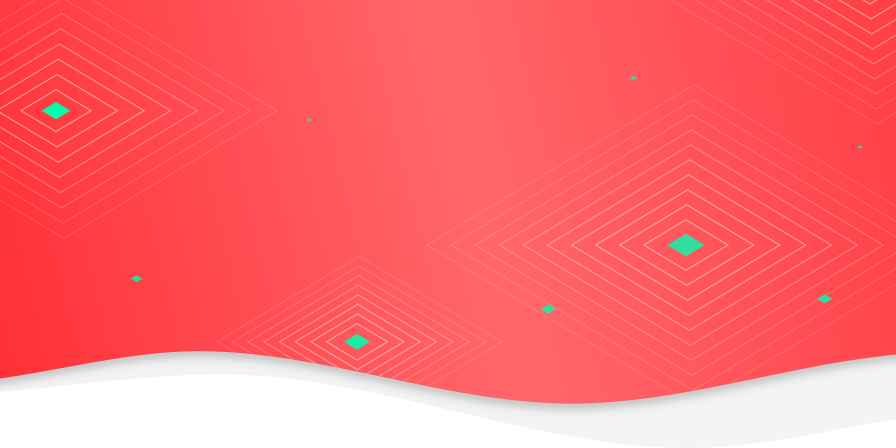
A WebGL 2 fragment shader for this background:

```glsl
#version 300 es
precision highp float;
// A coral backdrop with nested rhombus outlines around mint gems, above a white wave.
// Rhombi use a distance function and ring loops; wave edges are chained smoothsteps.
// Coordinates are in canvas heights: x runs from 0 to 2, y from 0 to 1.

#define RHOMBUS_RATIO 0.6
#define LINE_HALF 0.0013
#define INNER_OPACITY 0.55
#define OUTER_OPACITY 0.15
#define GRADIENT_TILT 0.24
#define SHADOW_LENGTH 0.018
#define SHADOW_STRENGTH 0.17

uniform vec2 u_resolution;
out vec4 fragColor;

const vec3 CORAL_LEFT = vec3(1.0, 0.19, 0.215);
const vec3 CORAL_MID = vec3(1.0, 0.405, 0.42);
const vec3 CORAL_RIGHT = vec3(1.0, 0.245, 0.27);
const vec3 RING_TINT = vec3(1.0, 0.88, 0.84);
const vec3 MINT = vec3(0.0, 1.0, 0.68);
const vec3 PALE_GRAY = vec3(0.955);

// Small gems: centre and half width
const vec3 GEMS[6] = vec3[6](
    vec3(0.690, 0.732, 0.006), vec3(1.414, 0.826, 0.008),
    vec3(1.919, 0.672, 0.006), vec3(0.305, 0.378, 0.013),
    vec3(1.224, 0.310, 0.017), vec3(1.841, 0.333, 0.017));

float pixelSize;

// Antialiased coverage of a signed distance (negative is inside)
float coverage(float d) {
    return clamp(0.5 - d / pixelSize, 0.0, 1.0);
}

float rhombus(vec2 p, float halfWidth) {
    vec2 q = abs(p);
    float d = (q.x - halfWidth) * RHOMBUS_RATIO + q.y;
    return d / length(vec2(RHOMBUS_RATIO, 1.0));
}

vec3 addGem(vec3 color, vec2 p, float halfWidth, float opacity) {
    return mix(color, MINT, opacity * coverage(rhombus(p, halfWidth)));
}

// Nested outlines that fade outward and drift sideways, with a gem in the centre
vec3 addCluster(vec3 color, vec2 p, float gem, vec2 span, int count, float drift, float gemOpacity) {
    for (int i = 0; i < count; i++) {
        float t = float(i) / float(count - 1);
        float d = rhombus(p - vec2(drift * t, 0.0), mix(span.x, span.y, t));
        float opacity = mix(INNER_OPACITY, OUTER_OPACITY, smoothstep(0.1, 1.0, t));
        color = mix(color, RING_TINT, opacity * coverage(abs(d) - LINE_HALF));
    }
    return addGem(color, p, gem, gemOpacity);
}

// Smooth curve through four turning points
float wave(float x, vec2 a, vec2 b, vec2 c, vec2 d) {
    float y = mix(a.y, b.y, smoothstep(a.x, b.x, x));
    y = mix(y, c.y, smoothstep(b.x, c.x, x));
    return mix(y, d.y, smoothstep(c.x, d.x, x));
}

vec3 coralGradient(vec2 p) {
    float t = p.x - GRADIENT_TILT * (1.0 - p.y);
    vec3 color = mix(CORAL_LEFT, CORAL_MID, clamp((t + 0.19) / 1.15, 0.0, 1.0));
    return mix(color, CORAL_RIGHT, clamp((t - 0.96) / 1.04, 0.0, 1.0));
}

void main() {
    pixelSize = 1.0 / u_resolution.y;
    vec2 p = gl_FragCoord.xy * pixelSize;

    // Coral field, clusters and scattered gems
    vec3 color = coralGradient(p);
    color = addCluster(color, p - vec2(0.125, 0.753), 0.032, vec2(0.078, 0.475), 8, 0.018, 1.0);
    color = addCluster(color, p - vec2(1.531, 0.453), 0.042, vec2(0.094, 0.596), 10, 0.018, 0.8);
    color = addCluster(color, p - vec2(0.797, 0.237), 0.029, vec2(0.068, 0.318), 8, 0.005, 0.9);
    color = addCluster(color, p - vec2(1.940, 1.081), 0.042, vec2(0.094, 0.596), 10, 0.018, 0.8);
    for (int i = 0; i < 6; i++) {
        color = addGem(color, p - GEMS[i].xy, GEMS[i].z, 0.8);
    }

    // Gray band over white, shaded just below the coral edge
    float coralEdge = wave(p.x, vec2(-0.156, 0.143), vec2(0.443, 0.216),
                           vec2(1.276, 0.099), vec2(2.11, 0.214));
    float whiteEdge = wave(p.x, vec2(-0.208, 0.115), vec2(0.495, 0.164),
                           vec2(1.536, 0.0), vec2(2.24, 0.089));
    vec3 ground = mix(PALE_GRAY, vec3(1.0), coverage(p.y - whiteEdge));
    float depth = max(coralEdge - p.y, 0.0) / SHADOW_LENGTH;
    ground *= 1.0 - SHADOW_STRENGTH * exp(-depth * depth);
    color = mix(color, ground, coverage(p.y - coralEdge));

    fragColor = vec4(color, 1.0);
}
```
